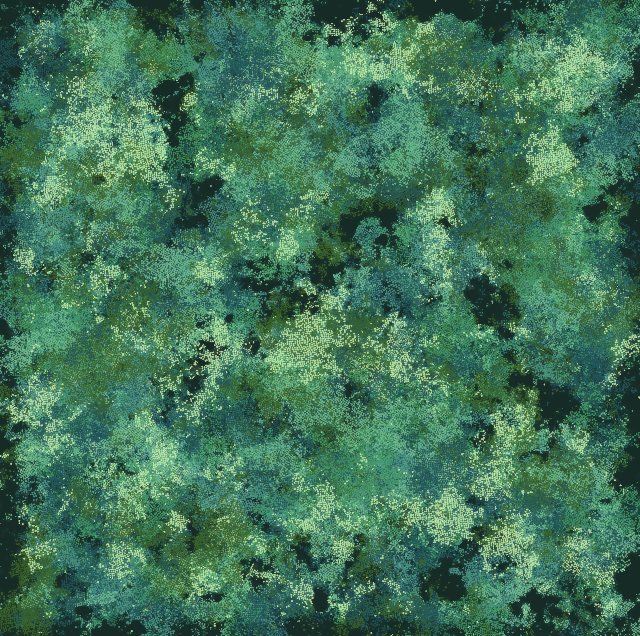
Reproduce this texture procedurally as a WebGL 1 fragment shader.

```glsl
precision highp float;
// Stippled lichen: thousands of tiny dots clumped into ragged overlapping clouds.
// Each layer is a rotated, warped dot grid whose fill chance follows fractal
// gradient noise; a faint wash joins the dots, and broad voids bare the ground.

uniform vec2 u_resolution;

const vec3 GROUND = vec3(0.09, 0.17, 0.15);
const vec3 TEAL   = vec3(0.18, 0.44, 0.37);
const vec3 MINT   = vec3(0.44, 0.74, 0.57);
const vec3 CYAN   = vec3(0.30, 0.59, 0.55);
const vec3 GREEN  = vec3(0.26, 0.60, 0.40);
const vec3 OLIVE  = vec3(0.23, 0.39, 0.16);
const vec3 BLUE   = vec3(0.13, 0.33, 0.35);
const vec3 PALE   = vec3(0.77, 0.93, 0.66);

const float DOT_CELLS   = 300.0;  // dots across the canvas height
const float DOT_RADIUS  = 0.46;   // in cells
const float DOT_JITTER  = 0.26;   // in cells
const float DOT_OPACITY = 0.88;
const float ROW_BEND    = 1.6;    // bending of the dot rows, in cells
const float WASH        = 0.20;   // tint between the dots of a clump
const float CLOUD_SCALE = 6.5;    // largest clumps across the canvas height
const float CLOUD_GAIN  = 0.74;   // strength of each finer octave
const float SPARSE      = 0.0;    // noise level where dots begin
const float DENSE       = 0.34;   // noise level where dots are fullest
const float MAX_FILL    = 0.80;
const float VOID_SCALE  = 4.5;
const float VOID_THIN   = 0.45;
const float EDGE_WIDTH  = 0.05;   // thinning border, share of the canvas
const float EDGE_THIN   = 0.25;
const float RARE        = -0.07;  // density shift of the upper dark layers
const float PALE_BIAS   = -0.10;  // makes the pale clumps rarer

vec3 hash3(vec2 p) {
  vec3 q = fract(p.xyx * vec3(0.1031, 0.1030, 0.0973));
  q += dot(q, q.yxz + 33.33);
  return fract((q.xxy + q.yzz) * q.zyx);
}

float cornerSlope(vec2 corner, vec2 offset) {
  return dot(hash3(corner).xy * 2.0 - 1.0, offset);
}

float gradientNoise(vec2 p) {
  vec2 i = floor(p);
  vec2 f = p - i;
  vec2 w = f * f * f * (f * (f * 6.0 - 15.0) + 10.0);
  vec2 e = vec2(1.0, 0.0);
  float low  = mix(cornerSlope(i, f), cornerSlope(i + e, f - e), w.x);
  float high = mix(cornerSlope(i + e.yx, f - e.yx), cornerSlope(i + 1.0, f - 1.0), w.x);
  return mix(low, high, w.y);
}

float cloud(vec2 p) {
  float sum = 0.0;
  float amplitude = 1.0;
  for (int octave = 0; octave < 5; octave++) {
    sum += amplitude * gradientNoise(p);
    p = mat2(1.6, 1.2, -1.2, 1.6) * p + 11.7;
    amplitude *= CLOUD_GAIN;
  }
  return sum;
}

// Lays one cloud of dots over the colour so far.
vec3 stipple(vec3 under, vec3 ink, vec2 p, float bias, float seed) {
  float density = cloud(p * CLOUD_SCALE + seed * vec2(23.7, 41.3)) + bias;
  float chance = MAX_FILL * smoothstep(SPARSE, DENSE, density);

  // Bend the rows and slide each one so that no lattice shows
  float c = cos(seed * 1.3);
  float s = sin(seed * 1.3);
  vec2 grid = mat2(c, s, -s, c) * p * DOT_CELLS + seed * 37.0;
  grid.y += ROW_BEND * gradientNoise(grid * 0.17);
  grid.x += 7.0 * hash3(vec2(floor(grid.y), seed)).x;
  vec2 cell = floor(grid);
  vec3 rnd = hash3(cell + seed * 19.0);

  vec2 center = 0.5 + (rnd.xy - 0.5) * DOT_JITTER;
  float soft = 0.5 * DOT_CELLS / u_resolution.y;
  float d = length(grid - cell - center);
  float disc = 1.0 - smoothstep(DOT_RADIUS - soft, DOT_RADIUS + soft, d);
  float dotCover = DOT_OPACITY * disc * step(rnd.z, chance);
  return mix(under, ink, max(dotCover, WASH * chance));
}

void main() {
  vec2 p = gl_FragCoord.xy / u_resolution.y;
  vec2 frame = gl_FragCoord.xy / u_resolution;

  // Fewer dots toward the border and in the voids
  vec2 inset = smoothstep(vec2(0.0), vec2(EDGE_WIDTH), min(frame, 1.0 - frame));
  float gap = 1.0 - smoothstep(-0.65, -0.12, cloud(p * VOID_SCALE + 71.0));
  float bias = -EDGE_THIN * (1.0 - inset.x * inset.y) - VOID_THIN * gap;

  // Two rounds of the whole palette
  vec3 color = GROUND;
  for (int turn = 0; turn < 2; turn++) {
    float seed = 1.0 + 9.0 * float(turn);
    color = stipple(color, TEAL,  p, bias, seed);
    color = stipple(color, BLUE,  p, bias, seed + 1.0);
    color = stipple(color, OLIVE, p, bias, seed + 2.0);
    color = stipple(color, CYAN,  p, bias, seed + 3.0);
    color = stipple(color, GREEN, p, bias, seed + 4.0);
    color = stipple(color, MINT,  p, bias, seed + 5.0);
    color = stipple(color, OLIVE, p, bias + RARE, seed + 6.0);
    color = stipple(color, BLUE,  p, bias + RARE, seed + 7.0);
    color = stipple(color, PALE,  p, bias + PALE_BIAS, seed + 8.0);
  }
  gl_FragColor = vec4(color, 1.0);
}
```
